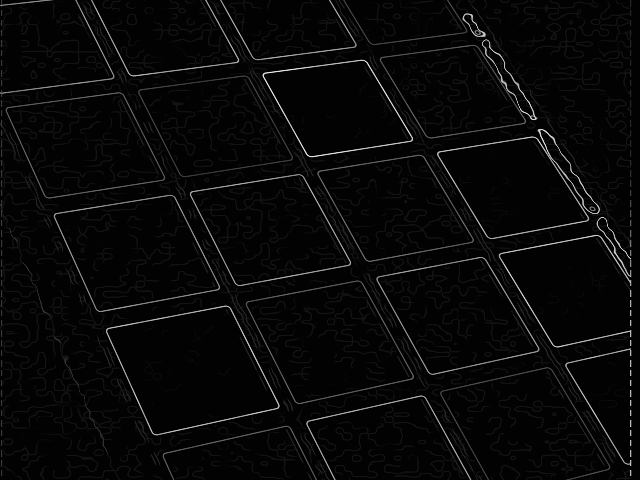
Write a WebGL 1 fragment shader that draws this pattern.

```glsl
precision highp float;
// Outlined square tiles seen in perspective, four columns by five rows, on black.
// A projective map turns the canvas into tile cells; rounded-box distances give the
// outlines, and noise contours give the faint grain, rough seams and the side strip.

#define LINE_HALF 0.0013
#define GAP vec2(0.059, 0.071)
#define CORNER 0.008
#define GRAIN_FREQ vec2(58.0, 88.0)
#define GRAIN_LEVEL 0.075
#define SEAM_LEVEL 0.15
#define BORDER_LEVEL 0.2
#define STRIP_U 3.02
#define STRIP_RADIUS 0.009
#define STRIP_PERIOD 0.94
#define MARGIN_X 1.314
#define BASE 0.008

uniform vec2 u_resolution;

float hash(vec2 p) {
  return fract(sin(dot(p, vec2(127.1, 311.7))) * 43758.5);
}

float noise(vec2 p) {
  vec2 i = floor(p), f = fract(p);
  f = f * f * (3.0 - 2.0 * f);
  return mix(mix(hash(i), hash(i + vec2(1, 0)), f.x),
             mix(hash(i + vec2(0, 1)), hash(i + vec2(1, 1)), f.x), f.y);
}

// Coverage of a thin line at signed distance d
float stroke(float d) {
  float px = 1.0 / u_resolution.y;
  return 1.0 - smoothstep(LINE_HALF - 0.5 * px, LINE_HALF + 0.5 * px, abs(d));
}

// Canvas point (y down) to tile cells, by the inverse of the projective map
vec2 toCell(vec2 q) {
  vec3 a = vec3(0.27597, -0.02993, 0.03126);
  vec3 b = vec3(0.09299, 0.19729, -0.03728);
  vec3 c = vec3(0.26302, 0.17569, 1.0);
  vec3 p = vec3(q, 1.0);
  return vec2(dot(cross(b, c), p), dot(cross(c, a), p)) / dot(cross(a, b), p);
}

// Distance to the middle level of a noise field
float contour(vec2 q) {
  vec2 e = vec2(0.001, 0.0);
  float n = noise(q * GRAIN_FREQ);
  vec2 slope = vec2(noise((q + e) * GRAIN_FREQ), noise((q + e.yx) * GRAIN_FREQ)) - n;
  return (n - 0.5) / (length(slope) / e.x + 4.0);
}

// Outline brightness of each tile, counted from the upper left
float tileLevel(vec2 id) {
  vec4 row = id.y < 0.5 ? vec4(0.65, 0.75, 0.7, 0.32)
           : id.y < 1.5 ? vec4(0.42, 0.28, 0.95, 0.4)
           : id.y < 2.5 ? vec4(0.65, 0.7, 0.45, 0.8)
           : id.y < 3.5 ? vec4(0.82, 0.42, 0.65, 0.85)
                        : vec4(0.4, 0.75, 0.32, 0.8);
  return dot(row, vec4(equal(vec4(0, 1, 2, 3), vec4(id.x))));
}

// Rough pieces of the side strip, each with a small ring near its lower end
float strip(vec2 cell, vec2 scale, float wobble) {
  float k = clamp(floor((cell.y - 0.02) / STRIP_PERIOD), -1.0, 2.0);
  float top = max(0.02 + STRIP_PERIOD * k, -0.28) + 0.03;
  float bottom = STRIP_PERIOD * (k + 1.0) - 0.01;
  float halfLen = 0.5 * (bottom - top) * scale.y - STRIP_RADIUS;
  vec2 p = (cell - vec2(STRIP_U, 0.5 * (top + bottom))) * scale;
  float body = length(vec2(p.x, p.y - clamp(p.y, -halfLen, halfLen))) - STRIP_RADIUS;
  float ring = length(p - vec2(0.0, halfLen)) - 0.004;
  return max(stroke(body + wobble * 0.011), 0.6 * stroke(ring));
}

void main() {
  vec2 q = vec2(gl_FragCoord.x, u_resolution.y - gl_FragCoord.y) / u_resolution.y;
  vec2 cell = toCell(q), e = vec2(0.001, 0.0);
  vec2 dx = (toCell(q + e) - cell) / e.x, dy = (toCell(q + e.yx) - cell) / e.x;
  vec2 scale = 1.0 / vec2(length(vec2(dx.x, dy.x)), length(vec2(dx.y, dy.y)));
  float wobble = noise(q * 70.0) - 0.5;
  float broken = smoothstep(0.3, 0.6, noise(q * 45.0 + 9.0));

  // Tile outline, with a faint broken echo inside its right edge
  vec2 id = clamp(floor(cell), vec2(-1.0), vec2(2.0, 3.0));
  vec2 local = cell - id - 0.5;
  vec2 side = (abs(local) - 0.5 + GAP) * scale + CORNER;
  float d = length(max(side, 0.0)) + min(max(side.x, side.y), 0.0) - CORNER;
  float level = tileLevel(id + 1.0);
  float wear = 0.75 + 0.25 * noise(q * 30.0);
  float v = level * wear * stroke(d);
  float echo = stroke((local.x - 0.5 + GAP.x) * scale.x + 0.009);
  v = max(v, 0.14 * broken * echo * step(d, -0.006));

  // Faint grain, sparser inside the brightest tiles
  float plain = step(d, 0.0) * step(0.78, level);
  float patches = smoothstep(0.2 + 0.4 * plain, 0.45 + 0.4 * plain, noise(q * 32.0 + 3.0));
  float grain = stroke(contour(q)) * patches * smoothstep(0.003, 0.009, abs(d));
  v = max(v, GRAIN_LEVEL * (1.0 - 0.5 * plain) * grain);

  // Rough seams between columns, and the outer borders
  float seam = abs((fract(cell.x + 0.5) - 0.5) * scale.x + wobble * 0.006) - 0.004;
  float inside = step(-1.1, cell.x) * step(cell.x, 2.9) * step(0.003, d);
  v = max(v, SEAM_LEVEL * broken * inside * stroke(seam));
  float leftEdge = (cell.x + 1.27) * scale.x + wobble * 0.012;
  float rightEdge = (cell.x - 3.13) * scale.x + wobble * 0.008;
  v = max(v, BORDER_LEVEL * (0.4 + 0.6 * broken) * max(stroke(leftEdge), 0.7 * stroke(rightEdge)));
  v = max(v, 0.9 * wear * strip(cell, scale, wobble));

  // Dashed canvas margins
  v *= step(q.x, MARGIN_X);
  float dash = step(fract(q.y * 48.0), 0.65);
  float rightDash = stroke(q.x - MARGIN_X) * mix(0.15, 0.75, smoothstep(0.3, 0.7, q.y));
  v = max(v, dash * max(rightDash, 0.22 * stroke(q.x - 0.0035)));

  gl_FragColor = vec4(vec3(max(v, BASE)), 1.0);
}
```
